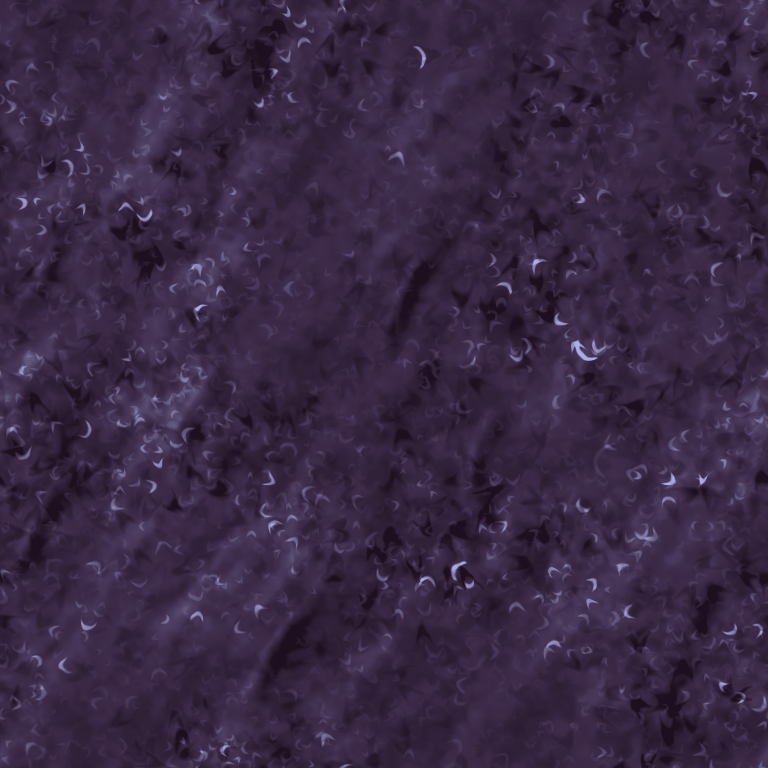
This texture is drawn by a WebGL 2 fragment shader. Its source:

```glsl
#version 300 es
precision highp float;
// Dark violet stone: slanted smears, soft mottling and pits, pale curved flecks.
// Wrapping noise on integer-sheared lattices gives the smears; hashed cells
// scatter bent strokes for flecks, curls and pits. One tone drives the ramp.

uniform vec2 u_resolution;
out vec4 fragColor;

// Colour ramp, dark to light
const vec3 PIT    = vec3(0.115, 0.060, 0.120);
const vec3 SHADOW = vec3(0.188, 0.125, 0.218);
const vec3 BASE   = vec3(0.238, 0.165, 0.285);
const vec3 HAZE   = vec3(0.285, 0.220, 0.355);
const vec3 PALE   = vec3(0.365, 0.325, 0.470);
const vec3 FLECK  = vec3(0.540, 0.520, 0.710);
const vec3 GLINT  = vec3(0.670, 0.680, 0.910);

// Strengths, in ramp units
const float SMEAR = 0.85, MOTTLE = 0.80, PIT_DEPTH = 2.3;
const float FLECK_GAIN = 3.6, DUST_GAIN = 2.0, CURL_GAIN = 4.6;
const float RIDGE_CELLS = 4.0, RIDGE_DENSITY = 0.36, RIDGE_ANGLE = 1.08;

// Unimodular shears: lines of slope one and two stay periodic on the unit square
const mat2 SLOPE_ONE = mat2(1.0, 0.0, -1.0, 1.0);
const mat2 SLOPE_TWO = mat2(2.0, 1.0, -1.0, 0.0);
const float TAU = 6.28319;

vec3 hash(vec2 cell, vec2 period, float seed) {
    uvec3 v = uvec3(vec3(mod(cell, period), seed)) * 1664525u + 1013904223u;
    v.x += v.y * v.z; v.y += v.z * v.x; v.z += v.x * v.y;
    v ^= v >> 16u;
    v.x += v.y * v.z; v.y += v.z * v.x; v.z += v.x * v.y;
    return vec3(v >> 8u) / 16777216.0;
}

// Smooth value noise in -1..1, wrapping after `period` cells
float noise(vec2 q, vec2 period, float seed) {
    vec2 c = floor(q), f = q - c;
    f = f * f * (3.0 - 2.0 * f);
    float low  = mix(hash(c, period, seed).x, hash(c + vec2(1, 0), period, seed).x, f.x);
    float high = mix(hash(c + vec2(0, 1), period, seed).x, hash(c + 1.0, period, seed).x, f.x);
    return 2.0 * mix(low, high, f.y) - 1.0;
}

float grain(vec2 p, float cells, float seed) {
    return noise(p * cells, vec2(cells), seed);
}

// cells = (count across, count along) the smear direction
float smear(vec2 p, mat2 shear, vec2 cells, float seed) {
    return noise(shear * p * cells, cells, seed);
}

mat2 rotation(float a) {
    return mat2(cos(a), -sin(a), sin(a), cos(a));
}

// Scattered bent strokes; reach, width and bend are in cell units
float strokes(vec2 p, float cells, float density, float reach, float width, float bend, float seed) {
    vec2 q = p * cells, home = floor(q);
    float best = 0.0;
    for (int j = -1; j <= 1; j++)
    for (int i = -1; i <= 1; i++) {
        vec2 c = home + vec2(i, j);
        vec3 place = hash(c, vec2(cells), seed);
        if (place.z > density) continue;
        vec3 look = hash(c, vec2(cells), seed + 1.0);
        float len = reach * mix(0.3, 1.0, look.y);
        vec2 d = rotation(look.x * TAU) * (q - c - place.xy);
        d.y += bend * d.x * d.x / len;
        d.x -= clamp(d.x, -len, len);
        float body = 1.0 - smoothstep(width * 0.2, width, length(d));
        best = max(best, body * mix(0.1, 1.0, look.z * look.z));
    }
    return best;
}

// Long scratches: a thin raised line with a shadow on its lower right
float ridges(vec2 p) {
    vec2 q = p * RIDGE_CELLS, home = floor(q);
    float tone = 0.0;
    for (int j = -1; j <= 1; j++)
    for (int i = -1; i <= 1; i++) {
        vec2 c = home + vec2(i, j);
        vec3 place = hash(c, vec2(RIDGE_CELLS), 71.0);
        if (place.z > RIDGE_DENSITY) continue;
        float turn = hash(c, vec2(RIDGE_CELLS), 72.0).x - 0.5;
        vec2 d = rotation(RIDGE_ANGLE + 0.2 * turn) * (q - c - place.xy);
        float taper = 1.0 - smoothstep(0.12, 0.34, abs(d.x));
        float line = exp(-pow(d.y / 0.028, 2.0));
        float shade = exp(-pow((d.y + 0.075) / 0.05, 2.0));
        tone += taper * (0.9 * line - 1.5 * shade);
    }
    return tone;
}

vec3 ramp(float t) {
    vec3 c = mix(PIT, SHADOW, smoothstep(-2.1, -0.8, t));
    c = mix(c, BASE, smoothstep(-0.9, 0.15, t));
    c = mix(c, HAZE, smoothstep(0.0, 1.05, t));
    c = mix(c, PALE, smoothstep(0.9, 1.9, t));
    c = mix(c, FLECK, smoothstep(1.7, 3.2, t));
    return mix(c, GLINT, smoothstep(3.0, 4.6, t));
}

void main() {
    vec2 p = gl_FragCoord.xy / u_resolution;
    // Layered sines bend the smears; fine grain roughens the strokes
    vec2 w = p + 0.010 * sin(TAU * (2.0 * p.yx + vec2(0.1, 0.6)))
               + 0.005 * sin(TAU * (5.0 * p.yx + 3.0 * p + vec2(0.4, 0.2)));
    vec2 rough = p + 0.0022 * vec2(grain(p, 90.0, 11.0), grain(p, 90.0, 12.0));

    // Smears, broad to fibrous
    float broad = smear(w, SLOPE_ONE, vec2(9, 4), 1.0) + smear(w, SLOPE_TWO, vec2(7, 5), 2.0);
    float fibre = smear(w, SLOPE_ONE, vec2(30, 9), 3.0) + smear(w, SLOPE_TWO, vec2(26, 12), 4.0);
    float haze = smoothstep(0.25, 1.1, broad + 0.3 * fibre);
    float busy = smoothstep(-0.6, 0.6, grain(w, 7.0, 5.0) + 0.4 * grain(w, 15.0, 6.0));

    // Mottling, quieter in the smooth patches
    float mottle = 0.7 * grain(rough, 26.0, 7.0) + grain(rough, 58.0, 8.0) + 0.6 * grain(rough, 110.0, 9.0);
    float tone = SMEAR * (0.5 * broad + 0.4 * fibre) + 0.35 * haze - 0.1;
    tone += MOTTLE * mix(0.45, 1.0, busy) * mottle + ridges(w);

    // Pits and pale strokes
    float pits = strokes(rough, 52.0, 0.45, 0.2, 0.75, 0.3, 21.0);
    tone -= PIT_DEPTH * pits * mix(0.4, 1.0, busy) * (1.0 - 0.6 * haze);
    float cluster = mix(0.35, 1.0, max(busy, haze));
    tone += FLECK_GAIN * cluster * strokes(rough, 46.0, 0.34, 0.38, 0.23, 0.6, 31.0);
    tone += DUST_GAIN * cluster * strokes(rough, 84.0, 0.36, 0.42, 0.34, 0.5, 41.0);
    tone += CURL_GAIN * strokes(rough, 7.0, 0.22, 0.17, 0.034, 0.55, 51.0);

    fragColor = vec4(ramp(tone), 1.0);
}
```
